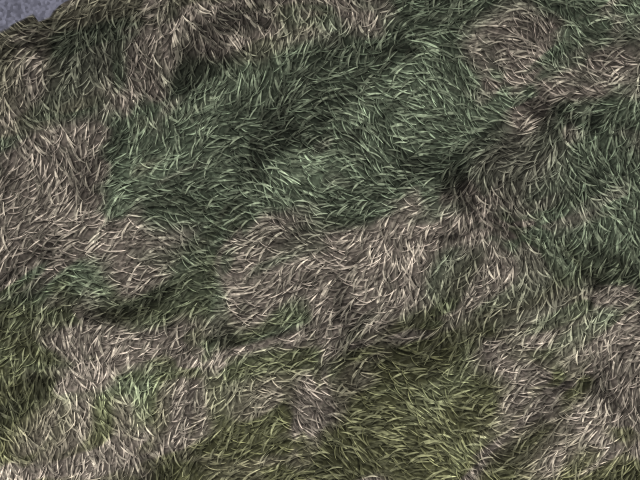
Give the GLSL for this texture, as a WebGL 1 fragment shader.

```glsl
precision highp float;
// Draws a worn meadow: tangled grass blades, straw patches, shaded hollows and a paved corner.
uniform vec2 u_resolution;

vec2 hash2(vec2 p) {
  vec3 q = fract(p.xyx * vec3(0.1031, 0.1030, 0.0973));
  q += dot(q, q.yzx + 33.33);
  return fract((q.xx + q.yz) * q.zy);
}

// Smooth cellular noise: random values blended around scattered points
float blobs(vec2 p) {
  vec2 cell = floor(p);
  float sum = 0.0;
  float total = 0.0001;
  for (int j = -1; j <= 1; j++) {
    for (int i = -1; i <= 1; i++) {
      vec2 c = cell + vec2(float(i), float(j));
      vec2 d = c + hash2(c) - p;
      float weight = exp(-5.0 * dot(d, d));
      sum += weight * hash2(c + 57.0).x;
      total += weight;
    }
  }
  return sum / total;
}

float patches(vec2 p) {
  return 0.5 * blobs(p) + 0.3 * blobs(p * 2.1 + 7.0) + 0.2 * blobs(p * 4.7 + 19.0);
}

// Direction in which the grass lies
float lean(vec2 p) {
  return 0.6 + 0.7 * sin(5.0 * p.x + 2.0 * sin(4.0 * p.y))
             + 0.6 * sin(9.0 * p.y - 4.0 * p.x + 1.0)
             + 0.4 * sin(23.0 * p.x + 17.0 * p.y);
}

// Paints one layer of curved, tapered blades with a soft shadow beside each
vec3 paintBlades(vec3 color, vec3 ground, vec2 p, float size, float seed) {
  vec2 offset = seed * vec2(17.3, 9.1);
  vec2 g = p / size + offset;
  float soft = 0.0015 / size;
  for (int j = -1; j <= 1; j++) {
    for (int i = -1; i <= 1; i++) {
      vec2 c = floor(g) + vec2(float(i), float(j));
      vec2 middle = c + hash2(c + 31.0 * seed);
      vec2 r = hash2(c + 31.0 * seed + 113.0);
      float angle = lean((middle - offset) * size) + 1.7 * (r.x - 0.5);
      vec2 dir = vec2(cos(angle), sin(angle));
      vec2 d = g - middle;
      float along = dot(d, dir) / (0.55 + 0.4 * r.y);
      float across = dot(d, vec2(-dir.y, dir.x)) + (r.x - 0.5) * 0.5 * along * along;
      float taper = max(1.0 - along * along, 0.0);
      float width = (0.05 + 0.05 * r.x) * taper;
      float ends = smoothstep(0.0, 0.3, taper);
      float shadow = 1.0 - smoothstep(0.0, 0.16, abs(across + 0.1) - width);
      float cover = 1.0 - smoothstep(-soft, soft, abs(across) - width);
      float light = mix(0.72, 1.6, r.y * r.y) * (0.95 + 0.12 * along);
      vec3 tint = mix(ground, vec3(0.48, 0.48, 0.41), 0.35 * r.x);
      color *= 1.0 - 0.16 * shadow * ends;
      color = mix(color, tint * light, cover * ends);
    }
  }
  return color;
}

void main() {
  vec2 p = gl_FragCoord.xy / u_resolution.y;

  // Patches stretch along a slope rising to the right
  vec2 q = vec2(0.75 * (0.9 * p.x + 0.42 * p.y), 1.2 * (0.9 * p.y - 0.42 * p.x));
  q += 0.03 * sin(13.0 * q.yx + 4.0 * sin(7.0 * q));
  float dryness = patches(q * 6.0 + 3.0);
  float tone = patches(q * 8.0 + 41.0);
  float hollow = 1.0 - smoothstep(0.25, 0.43, patches(q * 9.0 + 83.0));
  float grain = blobs(p * 190.0);

  // Ground colours by region
  float olive = 1.0 - smoothstep(0.1, 0.55, p.y + 0.5 * (tone - 0.5));
  float heath = smoothstep(0.6, 0.8, p.y - 0.45 * p.x + 0.5 * (tone - 0.5));
  vec3 ground = mix(vec3(0.38, 0.42, 0.345), vec3(0.41, 0.41, 0.29), olive);
  ground = mix(ground, vec3(0.36, 0.335, 0.285), 0.85 * heath);
  ground = mix(ground, vec3(0.57, 0.525, 0.48), smoothstep(0.46, 0.67, dryness));
  ground *= (1.0 + 1.1 * (tone - 0.5)) * (1.0 - 0.42 * hollow);

  // Blades from long and deep to short and near
  vec3 color = ground * 0.68;
  for (int k = 0; k < 7; k++) {
    float layer = float(k);
    color = paintBlades(color, ground, p, 0.037 - 0.003 * layer, layer + 1.0);
  }
  color *= 0.84 + 0.36 * grain;

  // Paved corner with a ragged edge
  float edge = p.y - 0.93 - 0.45 * p.x + 0.03 * (blobs(p * 40.0) - 0.5);
  vec3 paving = vec3(0.43, 0.43, 0.48) * (0.8 + 0.4 * grain);
  color = mix(color, paving, smoothstep(-0.006, 0.006, edge));

  gl_FragColor = vec4(color, 1.0);
}
```
